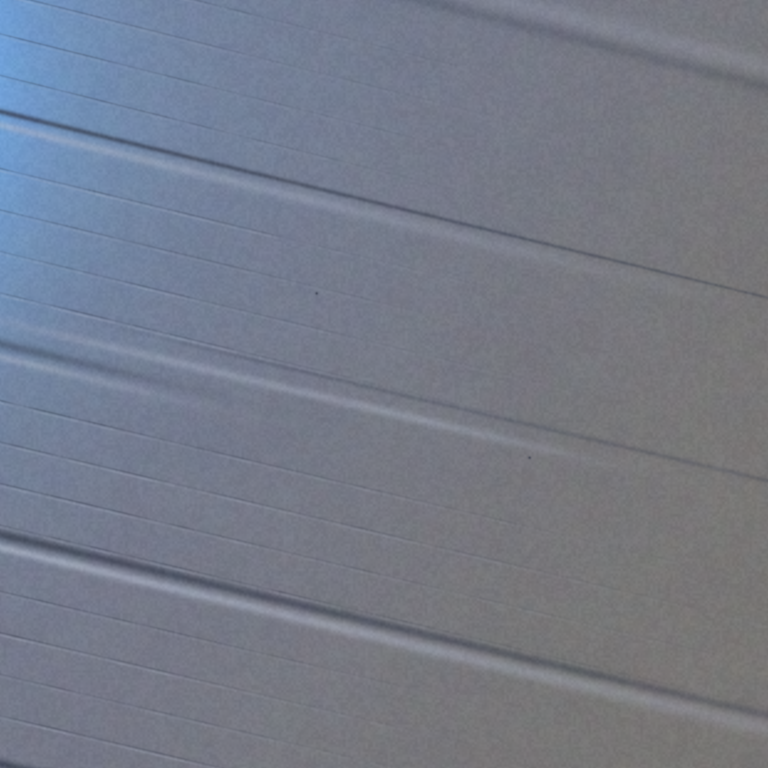
This texture is drawn by a three.js fragment shader. Its source:

```glsl
// Brushed metal siding: slanted overlapping panels, each with a dark seam, a lit lip
// and fine parallel grooves that fade to the right, under a blue glow from the left.
// Panels and grooves come from loops; grain, wear and specks come from hashed noise.
varying vec2 vUv;

const float FIRST_SEAM = -0.141;
const float PANEL_PITCH = 0.2832;
const float GROOVE_PITCH = 0.054;
const float FIRST_GROOVE = 0.074;

const vec3 COOL_GREY = vec3(0.455, 0.472, 0.540);
const vec3 WARM_GREY = vec3(0.468, 0.460, 0.455);
const vec3 SKY_BLUE = vec3(0.430, 0.635, 0.860);
const vec3 SEAM_DARK = vec3(0.200, 0.225, 0.290);
const vec3 LIP_LIGHT = vec3(0.680, 0.710, 0.780);

float hash(vec2 p) {
  vec3 q = fract(vec3(p.xyx) * 0.1031);
  q += dot(q, q.yzx + 33.33);
  return fract((q.x + q.y) * q.z);
}

float noise(vec2 p) {
  vec2 i = floor(p);
  vec2 f = fract(p);
  f = f * f * (3.0 - 2.0 * f);
  return mix(mix(hash(i), hash(i + vec2(1.0, 0.0)), f.x),
             mix(hash(i + vec2(0.0, 1.0)), hash(i + 1.0), f.x), f.y);
}

// Soft line profile at signed distance d.
float line(float d, float width) {
  return exp(-d * d / (width * width));
}

// Smooth colour of the metal; p.y runs downwards.
vec3 metal(vec2 p) {
  float warmth = smoothstep(0.35, 1.45, p.x + 0.55 * p.y);
  vec3 colour = mix(COOL_GREY, WARM_GREY, warmth);
  float fall = (p.y - 0.07) / 0.42;
  return mix(colour, SKY_BLUE, 0.95 * exp(-p.x / 0.2 - fall * fall));
}

// Seam shade in x and lip light in y; a negative lipOffset puts the lip above.
vec2 seam(float d, float seamWidth, float lipOffset, float lipWidth) {
  return vec2(line(d, seamWidth), line(d - lipOffset, lipWidth));
}

// Fine grooves below a seam: shade in x, glint in y.
vec2 grooves(float d, float x, float panel) {
  vec2 tone = vec2(0.0);
  for (int j = 0; j < 4; j++) {
    float n = float(j);
    float e = d - FIRST_GROOVE - GROOVE_PITCH * n;
    float wear = 0.35 + 0.9 * noise(vec2(x * 38.0, n * 7.0 + panel * 31.0));
    float glint = 0.4 + 0.6 * hash(vec2(n, panel + 5.0));
    tone += wear * vec2(line(e, 0.0016), glint * line(e - 0.0034, 0.0018));
  }
  float reach = panel == 2.0 ? 0.62 : 0.42;
  return tone * exp(-x * x / (reach * reach));
}

// Grain, broad mottling and rare dark specks.
vec3 weather(vec3 colour, vec2 p) {
  float grain = noise(p * 310.0) + 0.6 * noise(p * 170.0 + 40.0) - 0.8;
  float mottle = noise(p * 9.0) + 0.5 * noise(p * 23.0) - 0.75;
  vec3 tint = vec3(noise(p * 48.0), noise(p * 48.0 + 60.0), noise(p * 48.0 + 130.0)) - 0.5;
  colour += 0.032 * grain + 0.009 * mottle + 0.014 * tint;
  vec2 cell = floor(p * 14.0);
  vec2 centre = 0.2 + 0.6 * vec2(hash(cell + 3.0), hash(cell + 71.0));
  float speck = line(length(fract(p * 14.0) - centre), 0.027);
  return mix(colour, SEAM_DARK, 0.65 * speck * step(0.965, hash(cell + 19.0)));
}

void main() {
  vec2 p = vec2(vUv.x, 1.0 - vUv.y);
  float x = p.x;
  float shade = 0.0;
  float light = 0.0;

  // Panels: the slope eases slightly from top to bottom.
  for (int i = 0; i < 5; i++) {
    float k = float(i);
    float drift = i == 2 ? 0.022 : (i == 3 ? -0.013 : 0.003);
    float slope = 0.234 + 0.017 * exp2(-k);
    float d = p.y - (FIRST_SEAM + PANEL_PITCH * k + drift + slope * x);

    bool top = i == 0;
    float seamWidth = top ? 0.009 : (i == 1 ? mix(0.004, 0.0022, x) : 0.0065);
    float lipOffset = top ? -0.026 : 0.0175;
    float lipWidth = top ? 0.013 : mix(0.0055, 0.011, x);
    vec2 tone = seam(d, seamWidth, lipOffset, lipWidth);

    // The third seam dies out early; the others run the full width.
    float early = exp(-x * x / 0.045);
    float seamFade = top ? 0.22 : (i == 2 ? 0.40 * early : mix(0.68, 0.30, x));
    float lipFade = top ? 0.20 : (i == 2 ? 0.42 * early : 0.50 * (1.0 - x));
    if (i == 3) lipFade = mix(0.68, 0.22, x);
    shade += tone.x * seamFade;
    light += tone.y * lipFade;

    vec2 fine = grooves(d, x, k);
    shade += 0.24 * fine.x;
    light += 0.26 * fine.y;
  }

  // Shallow fold just above the third seam, brightest near the middle.
  float foldDistance = p.y - (0.391 + 0.235 * x);
  vec2 fold = seam(foldDistance, 0.0035, 0.027, 0.0065);
  shade += 0.24 * fold.x * smoothstep(0.05, 0.4, x);
  light += 0.38 * fold.y * (1.0 - smoothstep(0.5, 0.9, x)) * smoothstep(-0.2, 0.25, x);

  vec3 colour = metal(p);
  colour = mix(colour, SEAM_DARK, clamp(shade, 0.0, 0.85));
  colour = mix(colour, LIP_LIGHT, clamp(light, 0.0, 0.75));
  gl_FragColor = vec4(weather(colour, p), 1.0);
}
```
